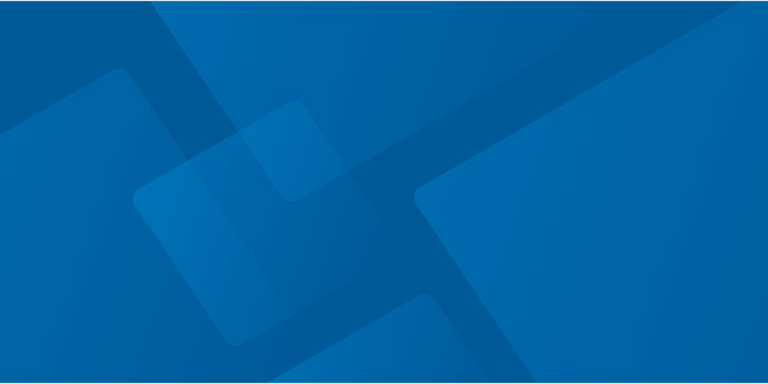
Give the GLSL for this background, as a WebGL 1 fragment shader.

```glsl
precision highp float;
// Translucent rounded panels, tilted and slightly skewed, over a deep blue field.
// Each panel is a rounded box measured across two slanted edge directions,
// and its glow fades out along one shared axis.

uniform vec2 u_resolution;

// Lengths are in canvas heights.
const vec3 FIELD_BLUE = vec3(0.0, 0.348, 0.594);
const vec3 GLOW_BLUE  = vec3(0.0, 0.490, 0.770);
const vec3 RIM_COLOR  = vec3(0.86, 0.91, 0.95);

const vec2 RISING_NORMAL  = vec2(-0.500, 0.866); // across the rising edges
const vec2 FALLING_NORMAL = vec2(0.829, 0.559);  // across the falling edges
const vec2 FADE_AXIS      = vec2(0.940, -0.342);

const float CORNER_RADIUS = 0.032;
const float RIM_HEIGHT    = 0.003;
const float FAR           = 4.0; // size of panels that run off the canvas

// Distances across the two families of edges.
vec2 edgeCoords(vec2 p) {
  return vec2(dot(p, RISING_NORMAL), dot(p, FALLING_NORMAL));
}

// Signed distance to a panel; the signs of extent say where it grows from its corner.
float panelDistance(vec2 fromCorner, vec2 extent) {
  vec2 halfSize = 0.5 * abs(extent);
  vec2 q = abs(edgeCoords(fromCorner) - 0.5 * extent) - halfSize + CORNER_RADIUS;
  return length(max(q, 0.0)) + min(max(q.x, q.y), 0.0) - CORNER_RADIUS;
}

// Lays a panel over the color; fade holds the glow's start and end on the axis.
vec3 addPanel(vec3 color, vec2 p, vec2 corner, vec2 extent, vec2 fade, float opacity) {
  vec2 fromCorner = p - corner;
  float coverage = clamp(0.5 - panelDistance(fromCorner, extent) * u_resolution.y, 0.0, 1.0);
  float along = (dot(fromCorner, FADE_AXIS) - fade.x) / (fade.y - fade.x);
  float glow = 1.0 - clamp(along, 0.0, 1.0);
  return mix(color, GLOW_BLUE, coverage * glow * opacity);
}

void main() {
  vec2 p = gl_FragCoord.xy / u_resolution.y;
  vec3 color = FIELD_BLUE;

  // Large panels: left, top, right and bottom
  color = addPanel(color, p, vec2(0.320, 0.833), vec2(-FAR, -FAR), vec2(-0.25, 0.74), 0.42);
  color = addPanel(color, p, vec2(0.750, 0.464), vec2(FAR, FAR), vec2(-0.52, 0.66), 0.52);
  color = addPanel(color, p, vec2(1.065, 0.496), vec2(-FAR, FAR), vec2(0.0, 1.50), 0.52);
  color = addPanel(color, p, vec2(1.115, 0.245), vec2(-FAR, -FAR), vec2(-0.31, 0.30), 0.55);

  // Small panel overlapping the left and top ones
  color = addPanel(color, p, vec2(0.333, 0.492), vec2(-0.485, 0.510), vec2(0.0, 0.69), 0.62);

  // Thin pale rim along the top and bottom
  float edgeGap = min(p.y, 1.0 - p.y);
  float rim = clamp((RIM_HEIGHT - edgeGap) * u_resolution.y + 0.5, 0.0, 1.0);
  color = mix(color, RIM_COLOR, rim);

  gl_FragColor = vec4(color, 1.0);
}
```
